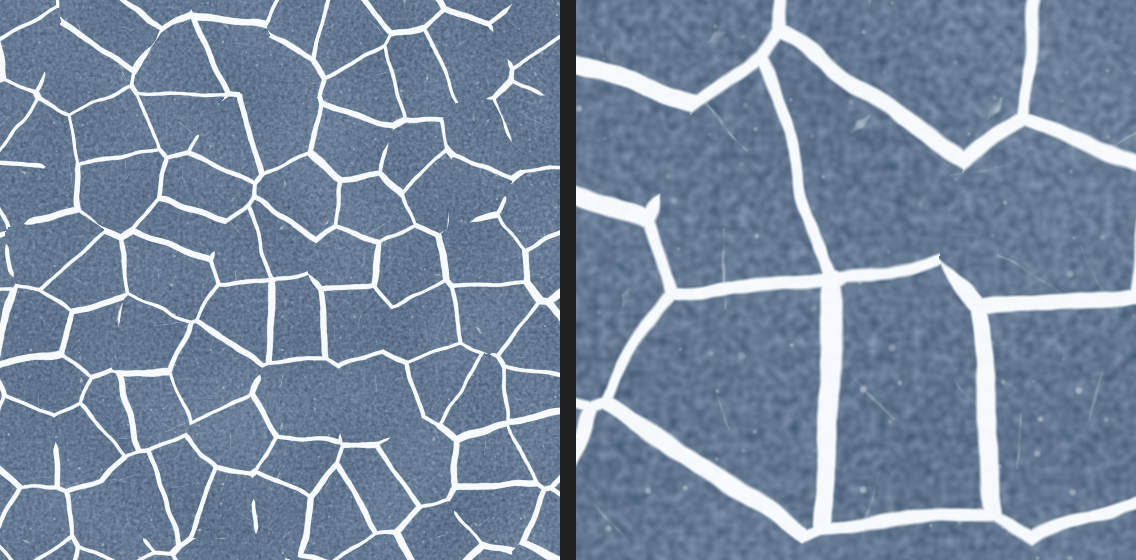
Left: the whole. Right: its middle third, enlarged.
Reproduce this texture procedurally as a Shadertoy shader.

```glsl
// Slate-blue stone broken by a net of white cracks. The cracks are Voronoi borders with
// a width per border, wobbled and partly interrupted by gradient noise; the stone carries
// fine grain, pale specks, short scratches and small chips.

vec2 hash2(vec2 p) {
    vec3 q = fract(p.xyx * vec3(0.1031, 0.1030, 0.0973));
    q += dot(q, q.yzx + 33.33);
    return fract((q.xx + q.yz) * q.zy);
}

float cornerSlope(vec2 cell, vec2 offset) {
    return dot(hash2(cell + offset) * 2.0 - 1.0, -offset);
}

float gradientNoise(vec2 p) {
    vec2 i = floor(p), f = p - i;
    vec2 u = f * f * f * (f * (f * 6.0 - 15.0) + 10.0);
    vec4 g;
    g.x = dot(hash2(i) * 2.0 - 1.0, f);
    g.y = cornerSlope(i, vec2(1, 0)) + dot(hash2(i + vec2(1, 0)) * 2.0 - 1.0, f);
    g.z = cornerSlope(i, vec2(0, 1)) + dot(hash2(i + vec2(0, 1)) * 2.0 - 1.0, f);
    g.w = cornerSlope(i, vec2(1, 1)) + dot(hash2(i + vec2(1, 1)) * 2.0 - 1.0, f);
    return mix(mix(g.x, g.y, u.x), mix(g.z, g.w, u.x), u.y);
}

vec2 seedPoint(vec2 cell) {
    return cell + 0.5 + 0.86 * (hash2(cell + 71.0) - 0.5);
}

// Signed distance to the crack net, negative inside a crack
float crackDistance(vec2 uv) {
    const float cells = 8.6;
    vec2 p = uv * cells, home = vec2(0);
    float nearest = 1e3;
    for (int y = -1; y <= 1; y++)
    for (int x = -1; x <= 1; x++) {
        vec2 cell = floor(p) + vec2(x, y);
        float d = distance(p, seedPoint(cell));
        if (d < nearest) { nearest = d; home = cell; }
    }

    float gap = smoothstep(-0.12, 0.12, gradientNoise(uv * 9.0 + 4.0));
    float ragged = 0.0009 * gradientNoise(uv * 90.0);
    vec2 a = seedPoint(home);
    float net = 1e3;
    for (int y = -2; y <= 2; y++)
    for (int x = -2; x <= 2; x++) {
        if (x == 0 && y == 0) continue;
        vec2 other = home + vec2(x, y), b = seedPoint(other);
        float border = dot(0.5 * (a + b) - p, normalize(b - a)) / cells;
        vec2 h = hash2(home + other + 19.0);       // same value from both sides
        float halfWidth = mix(0.0031, 0.0064, h.x * h.x) + ragged;
        if (h.y < 0.22) halfWidth -= 0.012 * gap;  // some cracks run out
        net = min(net, border - halfWidth);
    }
    return net;
}

// One thin scratch or one stubby chip in some cells of a grid
float scratches(vec2 uv, float cells, float seed, float soft) {
    vec2 p = uv * cells, cell = floor(p);
    vec2 h = hash2(cell + seed), k = hash2(cell + seed + 37.0);
    vec2 q = (fract(p) - 0.35 - 0.3 * h) / cells;
    float angle = 6.2832 * k.x;
    q = mat2(cos(angle), -sin(angle), sin(angle), cos(angle)) * q;
    q.y += 0.003 * gradientNoise(uv * 60.0);
    bool chip = k.y > 0.8;
    float reach = (chip ? 0.09 : 0.12 + 0.2 * h.y) / cells;
    float thick = (chip ? 0.0028 : 0.0007) * (1.0 - min(abs(q.x) / reach, 1.0));
    float mark = smoothstep(soft, -soft, abs(q.y) - thick) * step(abs(q.x), reach);
    float worn = smoothstep(-0.25, 0.25, gradientNoise(uv * 110.0 + seed));
    return mark * step(0.45, fract(k.y * 7.3 + h.x)) * mix(worn, 1.0, 0.25);
}

// Scattered round specks
float specks(vec2 uv, float cells, float soft) {
    vec2 p = uv * cells, cell = floor(p), h = hash2(cell + 53.0);
    vec2 k = hash2(cell + 91.0);
    float d = length(fract(p) - 0.25 - 0.5 * h) / cells;
    float radius = mix(0.0006, 0.0021, k.x * k.x);
    return smoothstep(soft, -soft, d - radius) * step(0.68, k.y) * (0.35 + 0.65 * h.x);
}

void mainImage(out vec4 fragColor, in vec2 fragCoord) {
    vec2 uv = fragCoord / iResolution.y;
    float soft = max(0.7 / iResolution.y, 0.0013);

    // Stone: fine grain over broad mottling
    float grain = 0.13 * gradientNoise(uv * 193.0)
                + 0.10 * gradientNoise(uv * 107.0 + 8.0)
                + 0.06 * gradientNoise(uv * 6.0 + 3.0);
    vec3 color = vec3(0.392, 0.472, 0.572) + grain * vec3(1.0, 0.98, 0.95);

    // Pale wear marks
    float wear = 0.55 * specks(uv, 47.0, soft);
    wear = max(wear, 0.6 * scratches(uv, 11.0, 5.0, soft));
    wear = max(wear, 0.4 * scratches(uv.yx + 0.037, 14.0, 23.0, soft));
    color = mix(color, vec3(0.86, 0.90, 0.93), wear);

    // White cracks with a wobbling course
    vec2 wobble = vec2(gradientNoise(uv * 21.0), gradientNoise(uv * 21.0 + 40.0));
    float crack = crackDistance(uv + 0.0075 * wobble);
    vec3 white = vec3(0.965, 0.98, 0.99) + 0.1 * grain;
    color = mix(color, white, smoothstep(soft, -soft, crack));

    fragColor = vec4(color, 1.0);
}
```
